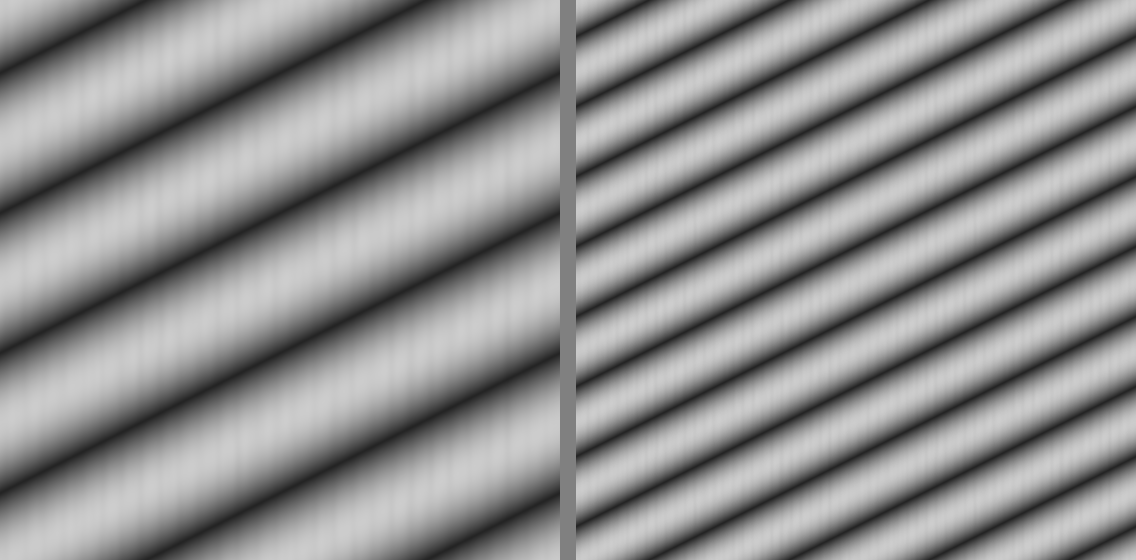
Left, the tile; right, the same tile 2 across and 2 down.
A Shadertoy shader for this pattern:

```glsl
// Soft diagonal rolls of grey, parted by thin dark creases, with faint upright grooves.
// A rectified sine of a slanted phase shades the rolls; wrapping noise adds streaks.
// Whole repeat counts on both axes make the square tile without seams.

#define REPEATS vec2(2.0, 4.0)       // rolls across and down
#define CREASE_PHASE 0.477           // place of the crease within a repeat
#define CREASE_SOFTNESS 0.02         // rounding at the bottom of the crease
#define ROLL_POWER 0.92              // fullness of the roll profile
#define DARK 0.125
#define LIGHT 0.80
#define GROOVES 29.0                 // upright grooves across
#define GROOVE_PHASE 0.3
#define GROOVE_WIDTH 0.22            // in groove spacings
#define GROOVE_DEPTH 0.025
#define STREAK_CELLS vec2(96.0, 12.0)
#define STREAK_DEPTH 0.018

const float PI = 3.14159;

float hash(vec2 p) {
    return fract(sin(dot(p, vec2(127.1, 311.7))) * 43758.5453);
}

// Value noise whose lattice wraps after the given number of cells
float wrappedNoise(vec2 p, vec2 cells) {
    vec2 cell = floor(p);
    vec2 f = fract(p);
    f = f * f * (3.0 - 2.0 * f);
    vec2 a = mod(cell, cells);
    vec2 b = mod(cell + 1.0, cells);
    float low = mix(hash(a), hash(vec2(b.x, a.y)), f.x);
    float high = mix(hash(vec2(a.x, b.y)), hash(b), f.x);
    return mix(low, high, f.y);
}

// Brightness from 0 in the crease to 1 on the crest
float rollProfile(vec2 uv) {
    float phase = REPEATS.y * uv.y - REPEATS.x * uv.x - CREASE_PHASE;
    float wave = sin(PI * phase);
    float rounded = sqrt(wave * wave + CREASE_SOFTNESS * CREASE_SOFTNESS);
    return pow(rounded, ROLL_POWER);
}

// Faint upright line, its strength varying from groove to groove
float grooveShade(float x) {
    float t = x * GROOVES - GROOVE_PHASE;
    float id = mod(floor(t + 0.5), GROOVES);
    float offset = (fract(t + 0.5) - 0.5) / GROOVE_WIDTH;
    return exp(-offset * offset) * mix(0.5, 1.0, hash(vec2(id, 7.0)));
}

void mainImage(out vec4 fragColor, in vec2 fragCoord) {
    vec2 uv = fragCoord / iResolution.xy;

    // Rolls and creases
    float grey = mix(DARK, LIGHT, rollProfile(uv));

    // Grooves and streaks, fading out in the dark
    float streak = wrappedNoise(uv * STREAK_CELLS, STREAK_CELLS) - 0.5;
    grey *= 1.0 - GROOVE_DEPTH * grooveShade(uv.x) + STREAK_DEPTH * streak;

    fragColor = vec4(vec3(grey), 1.0);
}
```
